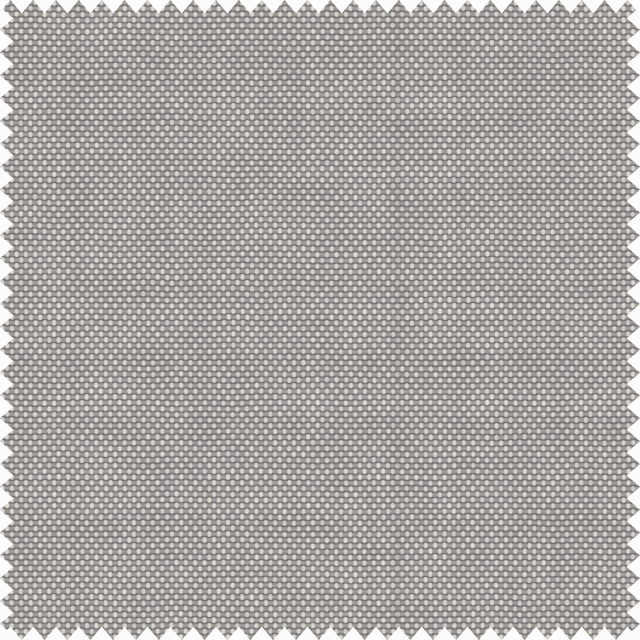
A Shadertoy shader for this texture:

```glsl
// Grey plain-weave cloth swatch with pale raised beads and pinked, zigzag-cut edges.
#define THREADS vec2(136.0, 112.0)
#define TEETH 28.0
#define TOOTH_DEPTH 0.021
#define PULL_X 0.621
#define SAMPLES 3
#define BEAD_COLOR vec3(0.845, 0.825, 0.80)
#define WEFT_COLOR vec3(0.635, 0.63, 0.62)
#define GAP_COLOR vec3(0.43, 0.42, 0.415)
#define PAPER_COLOR vec3(0.99)

float hash(vec2 p) {
    vec3 q = fract(vec3(p.xyx) * 0.1031);
    q += dot(q, q.yzx + 33.33);
    return fract((q.x + q.y) * q.z);
}

float noise(vec2 p) {
    vec2 i = floor(p), f = fract(p);
    f = f * f * (3.0 - 2.0 * f);
    return mix(mix(hash(i), hash(i + vec2(1.0, 0.0)), f.x),
               mix(hash(i + vec2(0.0, 1.0)), hash(i + 1.0), f.x), f.y);
}

// Height of the triangular bite cut into an edge at position t
float bite(float t, float phase) {
    return TOOTH_DEPTH * (1.0 - 2.0 * abs(fract(t * TEETH - phase + 0.5) - 0.5));
}

bool outsideCloth(vec2 p) {
    return p.x < bite(1.0 - p.y, 0.8) || 1.0 - p.x < bite(1.0 - p.y, 0.8)
        || p.y < bite(p.x, 0.45) || 1.0 - p.y < bite(p.x, 0.95);
}

vec3 weave(vec2 p) {
    // Threads wander slightly, so rows and columns are not quite straight
    vec2 grid = p * THREADS;
    grid += 0.2 * (vec2(noise(p * 22.0), noise(p * 22.0 + 71.0)) - 0.5);
    vec2 cell = floor(grid), q = fract(grid) - 0.5;
    bool warpOnTop = mod(cell.x + cell.y, 2.0) < 0.5;
    float vary = hash(cell + 5.0);
    float patchy = noise(p * vec2(24.0, 30.0));

    // Horizontal thread, rounded across its width
    float weftRound = 1.0 - smoothstep(0.16, 0.5, abs(q.y));
    vec3 color = mix(GAP_COLOR, WEFT_COLOR, weftRound * (0.85 + 0.15 * vary));

    // Vertical thread rising as a pale bead, longer in some patches
    if (warpOnTop) {
        vec2 stretch = vec2(1.0, mix(0.95, 0.75, patchy));
        float bead = 1.0 - smoothstep(0.26, 0.58, length(q * stretch));
        vec3 tint = BEAD_COLOR + (vary - 0.5) * vec3(0.06, 0.05, 0.03);
        color = mix(color, tint, bead);
    }

    // Uneven yarn: faint vertical and horizontal bars plus broad patches
    float bars = noise(vec2(cell.x * 0.6, 3.0)) + noise(vec2(9.0, cell.y * 0.6)) - 1.0;
    color *= 1.0 + 0.03 * bars + 0.015 * (patchy - 0.5);

    // One pulled thread: a thin wavering line, stronger in places
    float pullX = PULL_X + 0.0008 * sin(p.y * THREADS.y * 3.14159);
    float pull = 1.0 - smoothstep(0.0006, 0.002, abs(p.x - pullX));
    return mix(color, GAP_COLOR, pull * 0.35 * noise(vec2(2.0, p.y * 14.0)));
}

void mainImage(out vec4 fragColor, in vec2 fragCoord) {
    vec3 sum = vec3(0.0);
    // Average a grid of samples inside each pixel for smooth edges
    for (int j = 0; j < SAMPLES; j++) {
        for (int i = 0; i < SAMPLES; i++) {
            vec2 offset = (vec2(i, j) + 0.5) / float(SAMPLES) - 0.5;
            vec2 p = (fragCoord + offset) / iResolution.xy;
            sum += outsideCloth(p) ? PAPER_COLOR : weave(p);
        }
    }
    fragColor = vec4(sum / float(SAMPLES * SAMPLES), 1.0);
}
```
